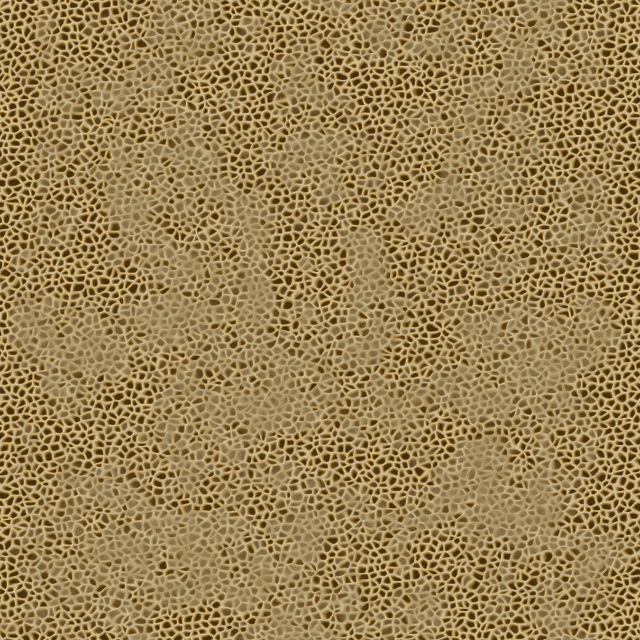
This texture is drawn by a WebGL 2 fragment shader. Its source:

```glsl
#version 300 es
precision highp float;
// Porous tan sponge: rounded amber pores between pale walls, fading into flat patches.

uniform vec2 u_resolution;
out vec4 fragColor;

const vec2 CELLS = vec2(73.0, 88.0);
const float TILT = 0.2;
const float JITTER = 0.68;
const float ROUNDNESS = 15.0;

const vec3 PALE = vec3(0.79, 0.72, 0.56);
const vec3 TAN = vec3(0.66, 0.57, 0.39);
const vec3 SHADE = vec3(0.48, 0.39, 0.23);
const vec3 OCHRE = vec3(0.69, 0.56, 0.30);
const vec3 AMBER = vec3(0.53, 0.39, 0.13);
const vec3 DARK = vec3(0.27, 0.18, 0.05);

vec2 hash22(vec2 p) {
    vec3 q = fract(vec3(p.xyx) * vec3(0.1031, 0.1030, 0.0973));
    q += dot(q, q.yzx + 33.33);
    return fract((q.xx + q.yz) * q.zy);
}

float valueNoise(vec2 p) {
    vec2 i = floor(p);
    vec2 f = fract(p);
    f = f * f * (3.0 - 2.0 * f);
    float low = mix(hash22(i).x, hash22(i + vec2(1.0, 0.0)).x, f.x);
    float high = mix(hash22(i + vec2(0.0, 1.0)).x, hash22(i + vec2(1.0)).x, f.x);
    return mix(low, high, f.y);
}

mat2 rotation(float angle) {
    float c = cos(angle);
    float s = sin(angle);
    return mat2(c, -s, s, c);
}

// Jittered point of a cell, with every second row staggered
vec2 poreCentre(vec2 cell) {
    float stagger = 0.5 * mod(cell.y, 2.0);
    return cell + vec2(0.25 + stagger, 0.5) + JITTER * (hash22(cell) - 0.5);
}

vec2 nearestCell(vec2 p) {
    vec2 base = floor(p);
    vec2 best = base;
    float bestDistance = 1e3;
    for (int y = -2; y <= 2; y++) {
        for (int x = -2; x <= 2; x++) {
            vec2 cell = base + vec2(x, y);
            vec2 offset = poreCentre(cell) - p;
            float d = dot(offset, offset);
            if (d < bestDistance) {
                bestDistance = d;
                best = cell;
            }
        }
    }
    return best;
}

// Soft minimum of the distances to the walls rounds the pore corners
float wallDistance(vec2 p, vec2 cell) {
    vec2 centre = poreCentre(cell);
    float sum = 0.0;
    for (int y = -2; y <= 2; y++) {
        for (int x = -2; x <= 2; x++) {
            if (x == 0 && y == 0) continue;
            vec2 other = poreCentre(cell + vec2(x, y));
            float d = dot(0.5 * (centre + other) - p, normalize(other - centre));
            sum += exp(-ROUNDNESS * d);
        }
    }
    return -log(sum) / ROUNDNESS;
}

// Patchy openness of the pores, strongest along the canvas sides
float openness(vec2 uv) {
    float patches = 0.45 * valueNoise(uv * 11.0 + 3.7) + 0.55 * valueNoise(uv * 27.0 + 19.1);
    float sides = smoothstep(0.43, 0.5, abs(uv.x - 0.5));
    float ends = smoothstep(0.44, 0.5, abs(uv.y - 0.5));
    return patches + 0.35 * sides + 0.12 * ends;
}

vec3 poreColour(vec3 wall, float d, float lit) {
    vec3 colour = mix(wall, OCHRE, smoothstep(0.05, 0.12, d));
    colour = mix(colour, AMBER, smoothstep(0.11, 0.20, d));
    return mix(colour, DARK, smoothstep(0.17, 0.31, d - 0.05 * lit));
}

vec3 flatColour(vec3 wall, float d, float mottle) {
    vec3 colour = mix(wall, TAN, smoothstep(0.02, 0.14, d));
    return mix(colour, SHADE, smoothstep(0.10, 0.30, d) * (0.35 + 0.65 * mottle));
}

void main() {
    vec2 uv = gl_FragCoord.xy / u_resolution;

    // Tilted, gently warped cell space
    vec2 warp = vec2(valueNoise(uv * 70.0), valueNoise(uv * 70.0 + 41.3)) - 0.5;
    vec2 p = rotation(TILT) * uv * CELLS + 0.55 * warp + 200.0;
    vec2 cell = nearestCell(p);
    float d = wallDistance(p, cell);
    vec2 fromCentre = p - poreCentre(cell);
    float lit = dot(fromCentre, vec2(-0.6, 0.8)) / (length(fromCentre) + 0.1);

    float open = openness(uv);
    float variation = hash22(cell + 57.0).y - 0.5;
    float depth = smoothstep(0.22, 0.72, open + 0.45 * variation);
    float mottle = valueNoise(uv * 120.0 + 7.0);

    // Wall tone, pore interior and relief
    vec3 wall = mix(TAN, PALE, smoothstep(0.1, 0.8, 0.6 * open + 0.5 * mottle));
    vec3 colour = mix(flatColour(wall, d, mottle), poreColour(wall, d, lit), depth);
    float rim = smoothstep(0.0, 0.06, d) * (1.0 - smoothstep(0.06, 0.16, d));
    colour *= 1.0 - 0.09 * lit * rim;
    colour *= 0.97 + 0.06 * valueNoise(uv * 230.0);
    fragColor = vec4(colour, 1.0);
}
```
